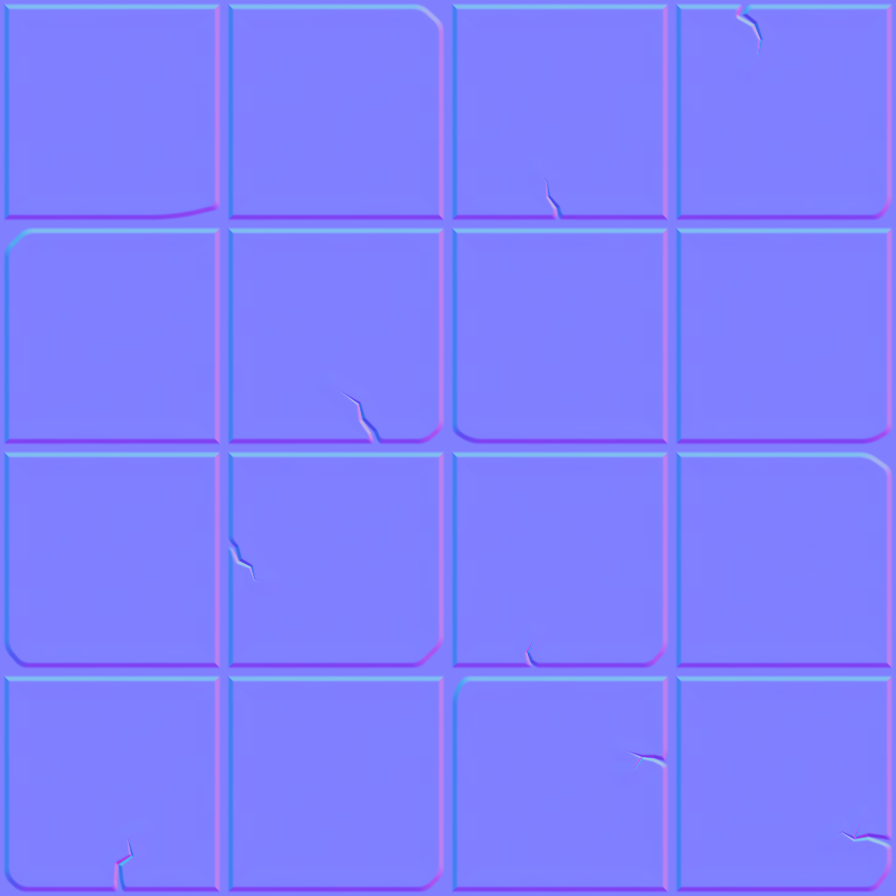
Write a three.js fragment shader that draws this texture map.

```glsl
// Tangent-space normal map of a 4 by 4 grid of square tiles with chipped corners and cracks.
varying vec2 vUv;

float hash(vec2 id, float seed) {
  return fract(sin(dot(vec3(id, seed), vec3(127.1, 311.7, 74.7))) * 43758.5453);
}

// Value noise that wraps after a whole number of lattice cells.
float wrapNoise(vec2 p, float period) {
  vec2 i = floor(p), f = fract(p);
  f = f * f * (3.0 - 2.0 * f);
  vec2 a = mod(i, period), b = mod(i + 1.0, period);
  return mix(mix(hash(a, 0.0), hash(vec2(b.x, a.y), 0.0), f.x),
             mix(hash(vec2(a.x, b.y), 0.0), hash(b, 0.0), f.x), f.y);
}

float smoothMin(float a, float b, float k) {
  float h = max(k - abs(a - b), 0.0) / k;
  return min(a, b) - h * h * k * 0.25;
}

// Distance to a segment whose half width runs from wa to wb.
float taperedSegment(vec2 p, vec2 a, vec2 b, float wa, float wb) {
  vec2 ab = b - a;
  float t = clamp(dot(p - a, ab) / dot(ab, ab), 0.0, 1.0);
  return length(p - a - ab * t) - mix(wa, wb, t);
}

float crackWidth(float t) {
  return mix(0.02, -0.011, t);
}

// Jagged crack that enters from a random side of the tile and tapers off.
float crackDistance(vec2 p, vec2 id) {
  float turn = floor(hash(id, 11.0) * 4.0) * 1.570796;
  float c = cos(turn), s = sin(turn);
  p = mat2(c, s, -s, c) * (p - 0.5);
  vec2 a = vec2(mix(-0.32, 0.32, hash(id, 12.0)), -0.5);
  float lean = (hash(id, 13.0) - 0.5) * 1.4;
  float stride = mix(0.04, 0.075, hash(id, 14.0));
  float d = 1.0;
  for (int i = 0; i < 5; i++) {
    float k = float(i);
    float heading = lean + (hash(id, 20.0 + k) - 0.5) * 2.0;
    vec2 b = a + stride * vec2(sin(heading), cos(heading));
    d = min(d, taperedSegment(p, a, b, crackWidth(k / 5.0), crackWidth((k + 1.0) / 5.0)));
    // Occasional side branch
    if (i == 3 && hash(id, 15.0) > 0.75) {
      vec2 tip = a + 0.1 * vec2(sin(heading + 1.4), cos(heading + 1.4));
      d = min(d, taperedSegment(p, a, tip, crackWidth(0.6), crackWidth(1.0)));
    }
    a = b;
  }
  return d;
}

// Surface height; one tile spans one unit.
float height(vec2 pos) {
  vec2 id = mod(floor(pos), 4.0), p = fract(pos);
  vec2 rim = min(p, 1.0 - p);
  float d = min(rim.x, rim.y);

  // Chipped corner, sometimes drawn out along one side
  if (hash(id, 1.0) < 0.88) {
    float pick = floor(hash(id, 2.0) * 4.0);
    vec2 q = abs(vec2(mod(pick, 2.0), floor(pick / 2.0)) - p) - 0.03;
    float spread = hash(id, 3.0) * 2.0 - 1.0;
    float angle = 0.7854 + 0.6 * spread * spread * spread;
    float cut = mix(0.045, 0.075, hash(id, 4.0)) * (1.0 - 0.35 * abs(spread));
    d = smoothMin(d, dot(q, vec2(cos(angle), sin(angle))) - cut + 0.03, 0.025);
  }

  // Cracks on about half of the tiles
  if (hash(id, 5.0) < 0.48) {
    d = smoothMin(d, 0.03 + 1.4 * crackDistance(p, id), 0.02);
  }

  // Raised face with a faint dished border and grain
  float face = smoothstep(0.016, 0.044, d);
  float dish = 0.001 * smoothstep(0.04, 0.15, d);
  float grain = 0.0007 * wrapNoise(pos * vec2(6.0, 9.0), 12.0 * 3.0 * 2.0);
  grain = 0.0007 * wrapNoise(pos * 8.0, 32.0);
  return face * (0.0105 + grain) - dish;
}

void main() {
  vec2 pos = vUv * 4.0;
  vec2 e = vec2(0.004, 0.0);
  vec2 slope = vec2(height(pos + e.xy) - height(pos - e.xy),
                    height(pos + e.yx) - height(pos - e.yx)) / (2.0 * e.x);
  vec3 normal = normalize(vec3(-slope, 1.0));
  gl_FragColor = vec4(normal * 0.5 + 0.5, 1.0);
}
```
